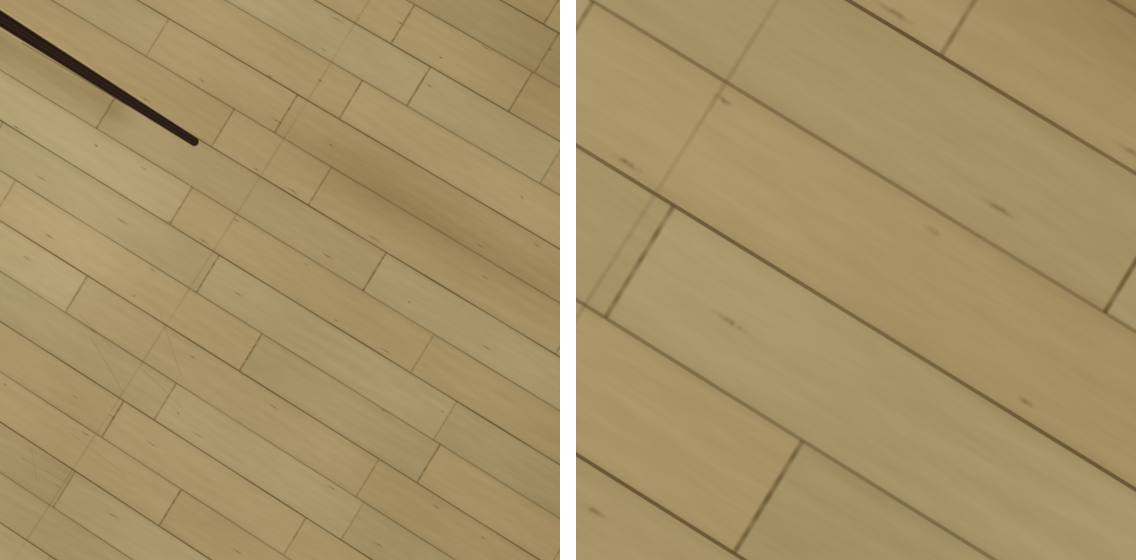
Left, the full canvas; right, a detail of the centre.
A Shadertoy shader for this texture:

```glsl
// A worn maple floor seen at a slant: narrow strips run down to the right, with
// staggered butt joints, faint grain, specks and scratches, and a dark thin rod.
// Strips come from a slightly fanned row coordinate; wear is hashed per plank.

#define SLOPE 0.60          // fall of the seams across the canvas
#define FAN 0.072           // how fast neighbouring seams diverge
#define ROW_STEP 0.0898     // vertical distance between seams
#define ROW_START 0.035     // height of seam zero at the left edge
#define PLANK_LENGTH 0.43   // mean distance between butt joints
#define SEAM_HALF 0.0011    // half width of a seam
#define PLANK_TONE 0.034    // brightness variation between planks
#define GRAIN 0.022         // strength of the wood grain
#define WOOD vec3(0.665, 0.585, 0.414)
#define GAP vec3(0.36, 0.285, 0.16)
#define ROD vec3(0.15, 0.10, 0.075)

float hash(vec2 p) {
    vec3 a = fract(vec3(p.xyx) * vec3(0.1031, 0.1030, 0.0973));
    a += dot(a, a.yzx + 33.33);
    return fract((a.x + a.y) * a.z);
}

float gradDot(vec2 cell, vec2 f) {
    float angle = 6.2832 * hash(cell);
    return dot(vec2(cos(angle), sin(angle)), f);
}

// Gradient noise, about -0.7 to 0.7
float noise(vec2 p) {
    vec2 i = floor(p), f = fract(p), e = vec2(1.0, 0.0);
    vec2 w = f * f * f * (f * (f * 6.0 - 15.0) + 10.0);
    return mix(mix(gradDot(i, f), gradDot(i + e, f - e), w.x),
               mix(gradDot(i + e.yx, f - e.yx), gradDot(i + 1.0, f - 1.0), w.x), w.y);
}

// Distance to segment ab in x, position along it in y
vec2 segment(vec2 p, vec2 a, vec2 b) {
    vec2 pa = p - a, ba = b - a;
    float h = clamp(dot(pa, ba) / dot(ba, ba), 0.0, 1.0);
    return vec2(length(pa - ba * h), h);
}

float stroke(float d, float halfWidth, float px) {
    return 1.0 - smoothstep(halfWidth - px, halfWidth + px, d);
}

float glow(vec2 d) { return exp(-dot(d, d)); }

void mainImage(out vec4 fragColor, in vec2 fragCoord) {
    float px = 0.9 / iResolution.y;
    vec2 q = fragCoord / iResolution.y;
    q.y = 1.0 - q.y;                                   // measured downwards

    // Plank coordinates: g runs along and across the grain, s counts rows
    vec2 dir = normalize(vec2(1.0, SLOPE + 0.01));
    vec2 g = vec2(dot(q, dir), dot(q, vec2(-dir.y, dir.x)));
    float s = ((q.y - SLOPE * q.x) / (1.0 + FAN * q.x) - ROW_START) / ROW_STEP;
    float row = floor(s), seam = round(s);

    // Nearest butt joint, and the plank this point lies on
    float along = g.x / PLANK_LENGTH + hash(vec2(row, 71.0) + 40.0);
    float cell = floor(along);
    float cut = cell + 0.2 + 0.6 * hash(vec2(row + 50.0, cell + 9.0));
    float jointDist = abs(along - cut) * PLANK_LENGTH;
    vec2 plank = vec2(row + 90.0, cell + step(cut, along) + 20.0);

    // Wood tone, hue shift and stretched grain
    float tone = PLANK_TONE * (hash(plank) - 0.5);
    tone += GRAIN * noise(g * vec2(9.0, 90.0) + plank * 7.3);
    tone += GRAIN * 0.6 * noise(g * vec2(40.0, 330.0));
    tone += 0.035 * noise(q * 4.0 + 11.0);
    vec3 col = WOOD + tone;
    col += vec3(0.010, -0.002, -0.008) * (hash(plank + 5.0) * 2.0 - 1.0);

    // Broad light: pale left side, dim strip on the right, dim corners
    col += vec3(0.030, 0.040, 0.034) * glow((q - vec2(0.05, 0.32)) / vec2(0.30, 0.24));
    col -= 0.060 * glow((g - vec2(0.86, -0.06)) / vec2(0.34, 0.055));
    col -= 0.050 * glow((q - vec2(1.05, 0.02)) / vec2(0.35, 0.40));
    col -= 0.035 * glow((q - vec2(1.0, 1.0)) / vec2(0.30, 0.35));

    // Seams: every second one is open and dark
    float seamDist = abs(s - seam) * ROW_STEP * dir.x;
    float open = mix(0.78, 0.46, mod(seam, 2.0));
    open *= 0.85 + 0.5 * noise(vec2(g.x * 7.0, seam * 5.7));
    col = mix(col, GAP, open * stroke(seamDist, SEAM_HALF, px));
    col *= 1.0 - 0.06 * exp(-seamDist / 0.004);

    // Butt joints: softer, blotchy, each with its own strength
    float grime = 0.30 + 0.35 * hash(vec2(cell + 3.0, row + 31.0));
    grime *= 0.9 + 0.7 * noise(g * vec2(30.0, 110.0));
    col = mix(col, GAP, grime * stroke(jointDist, 0.0014, px + 0.0008));

    // One long faint line that crosses every strip
    float crossDist = abs(g.x - 0.563 + 0.022 * q.y * q.y);
    float fade = 0.17 + 0.2 * noise(vec2(g.y * 14.0, 3.0));
    col = mix(col, GAP, fade * stroke(crossDist, 0.0012, px + 0.001));

    // Scattered specks, drawn out along the grain
    vec2 grid = g / vec2(0.085, 0.05), id = floor(grid) + 60.0;
    vec2 spot = 0.25 + 0.5 * vec2(hash(id), hash(id + 17.0));
    vec2 off = (fract(grid) - spot) * vec2(0.085, 0.05);
    float size = 0.003 + 0.007 * hash(id + 29.0);
    float speck = step(0.76, hash(id + 43.0)) * glow(off / vec2(size, 0.0016));
    col = mix(col, GAP, 0.42 * speck * (0.8 + noise(g * 260.0)));

    // Hairline scratches on the lower left
    for (float i = 0.0; i < 7.0; i++) {
        vec2 mid = vec2(0.02, 0.56) + vec2(0.36, 0.34) * vec2(hash(vec2(i, 4.0)), hash(vec2(i, 8.0)));
        float angle = 0.35 + 1.5 * hash(vec2(i, 12.0));
        vec2 reach = vec2(cos(angle), sin(angle)) * (0.025 + 0.04 * hash(vec2(i, 15.0)));
        col = mix(col, GAP, 0.15 * stroke(segment(q, mid - reach, mid + reach).x, 0.0008, px + 0.0006));
    }

    // Rod: soft shade, fine line beside it, pale rim, tapered dark body
    vec2 tail = vec2(-0.02, 0.020), tip = vec2(0.347, 0.253);
    float shade = segment(q, tail + vec2(0.0, 0.045), vec2(0.20, 0.19)).x;
    col -= 0.07 * exp(-shade * shade / 0.0012);
    float fine = segment(q, vec2(0.04, 0.077), vec2(0.227, 0.188)).x;
    col = mix(col, GAP, 0.65 * stroke(fine, 0.0009, px));
    vec2 rod = segment(q, tail, tip);
    float body = rod.x - mix(0.0125, 0.0075, rod.y);
    col += 0.06 * (1.0 - rod.y) * stroke(abs(body - 0.003), 0.0012, px);
    vec3 rodColor = ROD + 0.05 * stroke(abs(rod.x - 0.003), 0.001, px + 0.001);
    col = mix(col, rodColor, stroke(body, 0.0, px + 0.0006));

    fragColor = vec4(clamp(col, 0.0, 1.0), 1.0);
}
```
